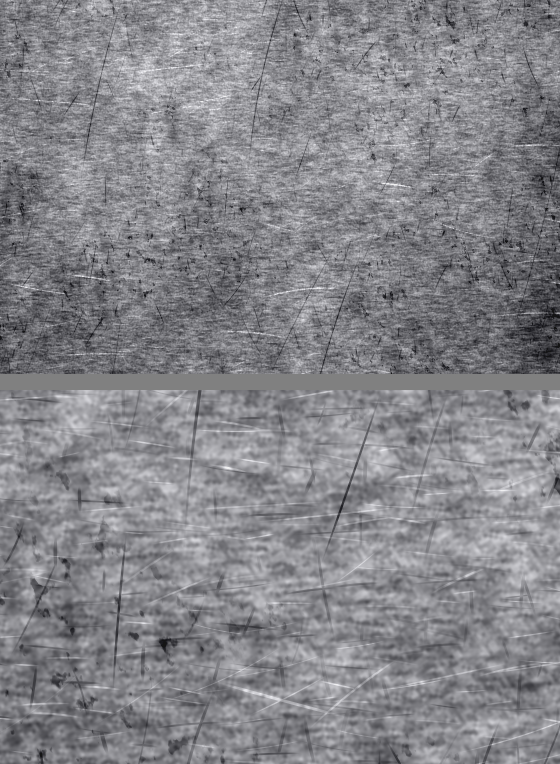
Top, the full canvas; bottom, a detail of the centre.
Give the GLSL for this texture, as a Shadertoy shader.

```glsl
// Worn, brushed steel plate: uneven light and cloudy stains, fine crossed
// brush grain, then layers of pale sideways scratches and dark upright nicks.
// Every scratch is a bent, tapered line scattered over a jittered grid.

const float BASE_TONE = 0.522;
const vec3 STEEL_TINT = vec3(-0.004, -0.004, 0.015);
const float BRUSH_CONTRAST = 0.17;
const float GRAIN_CONTRAST = 0.19;
const float MOTTLE_CONTRAST = 0.26;
const float STAIN_CONTRAST = 0.27;

// Scratch sizes: grid cell, half length, half width, density
const vec4 HAIR_SIZE = vec4(0.036, 0.034, 0.0007, 0.85);
const vec4 SCUFF_SIZE = vec4(0.080, 0.075, 0.0008, 0.70);
const vec4 GOUGE_SIZE = vec4(0.190, 0.150, 0.0015, 0.50);
const vec4 RUB_SIZE = vec4(0.040, 0.038, 0.0008, 0.80);
const vec4 NICK_SIZE = vec4(0.042, 0.026, 0.0015, 0.50);
const vec4 CUT_SIZE = vec4(0.110, 0.085, 0.0011, 0.62);
const vec4 LONG_CUT_SIZE = vec4(0.420, 0.380, 0.0012, 0.75);

// Scratch courses: angle, angle spread, bend
const vec3 HAIR_COURSE = vec3(0.00, 0.45, 2.0);
const vec3 SCUFF_COURSE = vec3(0.30, 0.75, 1.5);
const vec3 GOUGE_COURSE = vec3(0.02, 0.60, 1.2);
const vec3 RUB_COURSE = vec3(-0.05, 0.35, 2.0);
const vec3 NICK_COURSE = vec3(1.52, 0.80, 5.0);
const vec3 CUT_COURSE = vec3(1.52, 1.20, 1.6);
const vec3 LONG_CUT_COURSE = vec3(1.40, 0.70, 0.35);

vec2 hash22(vec2 p) {
    vec3 q = fract(p.xyx * vec3(0.1031, 0.1030, 0.0973));
    q += dot(q, q.yzx + 33.33);
    return fract((q.xx + q.yz) * q.zy);
}

float noise(vec2 p) {
    vec2 cell = floor(p), f = fract(p);
    f = f * f * (3.0 - 2.0 * f);
    float low = mix(hash22(cell).x, hash22(cell + vec2(1, 0)).x, f.x);
    float high = mix(hash22(cell + vec2(0, 1)).x, hash22(cell + vec2(1, 1)).x, f.x);
    return mix(low, high, f.y);
}

float fbm(vec2 p) {
    float sum = 0.0, gain = 0.5;
    for (int i = 0; i < 4; i++) {
        sum += gain * noise(p);
        p = mat2(1.6, 1.2, -1.2, 1.6) * p + 17.3;
        gain *= 0.5;
    }
    return sum / 0.9375;
}

vec2 rotate(vec2 p, float angle) {
    float c = cos(angle), s = sin(angle);
    return vec2(c * p.x + s * p.y, c * p.y - s * p.x);
}

// Strongest scratch of one layer covering p
float scratches(vec2 p, vec4 size, vec3 course, float seed, float pixel) {
    vec2 home = floor(p / size.x);
    float cover = 0.0;
    for (int j = -1; j <= 1; j++)
    for (int i = -1; i <= 1; i++) {
        vec2 cell = home + vec2(i, j);
        vec2 place = hash22(cell + seed);
        vec2 kind = hash22(cell + seed + 57.7);
        vec2 shape = hash22(cell + seed + 113.1);
        if (kind.x > size.w) continue;
        vec2 d = p - (cell + place) * size.x;
        d = rotate(d, course.x + course.y * (kind.y - 0.5));
        d.y += course.z * (shape.x - 0.5) * 2.0 * d.x * d.x;
        float along = abs(d.x) / (size.y * mix(0.35, 1.0, shape.y));
        float taper = 1.0 - smoothstep(0.4, 1.0, along);
        float width = size.z * mix(0.5, 1.3, shape.x) * (0.5 + 0.5 * taper);
        float line = clamp((width - abs(d.y)) / pixel + 0.5, 0.0, 1.0);
        cover = max(cover, line * taper * mix(0.3, 1.0, kind.x / size.w));
    }
    return cover;
}

// Broad lighting: glow above the centre, shade at the right, left and foot
float plateLight(vec2 uv, float stain) {
    vec2 edge = uv + 0.25 * (stain - 0.5);
    vec2 glow = uv - vec2(0.56, 0.74);
    float light = 0.09 * exp(-4.0 * dot(glow, glow));
    light -= 0.16 * smoothstep(0.82, 0.96, edge.x) * (1.0 - 0.65 * smoothstep(0.6, 0.9, uv.y));
    light -= 0.07 * (1.0 - smoothstep(0.0, 0.38, edge.y));
    return light - 0.05 * (1.0 - smoothstep(0.0, 0.30, edge.x));
}

void mainImage(out vec4 fragColor, in vec2 fragCoord) {
    vec2 uv = fragCoord / iResolution.xy;
    vec2 p = fragCoord / iResolution.y;
    float pixel = 1.0 / iResolution.y;

    // Light, stains and small mottling
    float stain = fbm(p * 5.0 + 3.0);
    float mottle = fbm(p * vec2(30.0, 38.0) + 41.0);
    float tone = BASE_TONE + plateLight(uv, stain);
    tone += STAIN_CONTRAST * (stain - 0.5) + MOTTLE_CONTRAST * (mottle - 0.5);

    // Crossed brush grain over turned, fine grain
    float brush = noise(rotate(p, 0.07) * vec2(55.0, 260.0) + 9.0);
    brush += noise(rotate(p, -0.12) * vec2(75.0, 220.0) + 71.0) - 1.0;
    float grain = noise(rotate(p, 0.6) * 290.0 + 400.0);
    tone += BRUSH_CONTRAST * brush + GRAIN_CONTRAST * (grain - 0.5);

    // Upright smears and ragged pits
    float worn = smoothstep(0.38, 0.62, fbm(p * 7.0 + 87.0));
    float smear = noise(rotate(p, 0.12) * vec2(80.0, 17.0) + 5.0);
    float pits = fbm(rotate(p, 0.3) * vec2(95.0, 65.0) + 231.0);
    tone -= 0.08 * worn * smoothstep(0.5, 0.95, smear) * (0.5 + grain);
    tone -= 0.24 * worn * smoothstep(0.66, 0.78, pits);

    // Dark rubs, nicks and cuts, roughened by the grain
    float dark = 0.16 * scratches(p, RUB_SIZE, RUB_COURSE, 7.0, pixel);
    dark = max(dark, 0.33 * scratches(p, NICK_SIZE, NICK_COURSE, 11.0, pixel) * (0.35 + 0.65 * worn));
    dark = max(dark, 0.32 * scratches(p, CUT_SIZE, CUT_COURSE, 29.0, pixel));
    dark = max(dark, 0.36 * scratches(p, LONG_CUT_SIZE, LONG_CUT_COURSE, 47.0, pixel));
    tone -= dark * (0.6 + 0.8 * grain);

    // Pale hairlines, scuffs and gouges
    float pale = 0.22 * scratches(p, HAIR_SIZE, HAIR_COURSE, 63.0, pixel);
    pale = max(pale, 0.24 * scratches(p, SCUFF_SIZE, SCUFF_COURSE, 79.0, pixel) * (1.0 - 0.5 * worn));
    pale = max(pale, 0.42 * scratches(p, GOUGE_SIZE, GOUGE_COURSE, 95.0, pixel));
    tone += pale * (0.6 + 0.6 * grain);

    fragColor = vec4(clamp(vec3(tone) + STEEL_TINT, 0.08, 0.94), 1.0);
}
```
